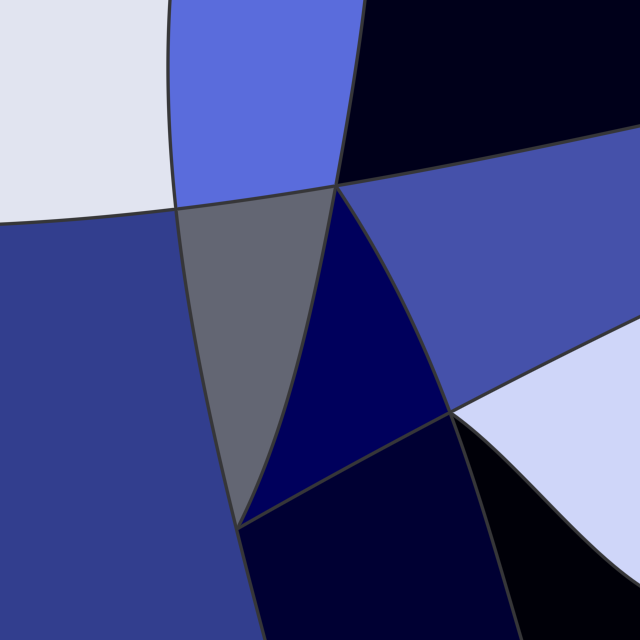
Give the GLSL for this background, as a Shadertoy shader.

```glsl
// Flat blue and grey panes separated by thin dark seams, like stained glass.
// Each seam is a polynomial curve; the signs of the distances to the seams
// choose the pane, and the smallest distance draws the seam itself.

#define SEAM_HALF_WIDTH 0.0026
#define SEAM_SOFTNESS   0.75
#define SEAM_COLOR      vec3(0.21, 0.21, 0.22)

const vec3 PEARL      = vec3(0.882, 0.894, 0.941);
const vec3 CORNFLOWER = vec3(0.353, 0.424, 0.863);
const vec3 MIDNIGHT   = vec3(0.000, 0.000, 0.100);
const vec3 COBALT     = vec3(0.196, 0.243, 0.557);
const vec3 SLATE      = vec3(0.390, 0.400, 0.450);
const vec3 NAVY       = vec3(0.000, 0.000, 0.360);
const vec3 IRIS       = vec3(0.270, 0.318, 0.667);
const vec3 ICE        = vec3(0.812, 0.840, 0.976);
const vec3 INK        = vec3(0.000, 0.000, 0.200);
const vec3 COAL       = vec3(0.000, 0.000, 0.030);

// Approximate signed distance to the curve
// across = start + k.x*s + k.y*s^2 + k.z*s^3 + k.w*s^4
float seam(float across, float s, float start, vec4 k)
{
    float value = start + s * (k.x + s * (k.y + s * (k.z + s * k.w)));
    float slope = k.x + s * (2.0 * k.y + s * (3.0 * k.z + s * 4.0 * k.w));
    return (across - value) / sqrt(1.0 + slope * slope);
}

void mainImage(out vec4 fragColor, in vec2 fragCoord)
{
    // Canvas units, with y measured downward from the top edge
    vec2 p = fragCoord / iResolution.xy;
    p.y = 1.0 - p.y;

    // Steep seams: positive to the right
    float left   = seam(p.x, p.y, 0.2656, vec4(-0.0605, 0.3022, -0.0932, 0.0));
    float middle = seam(p.x, p.y, 0.5703, vec4(-0.1179, -0.2046, 0.3342, -0.3240));
    float right  = seam(p.x, p.y - 0.2904, 0.5247, vec4(0.6709, -0.5747, 0.2901, 0.0));

    // Shallow seams: positive below
    float upper = seam(p.y, p.x, 0.3503, vec4(-0.0479, -0.1489, 0.0431, 0.0));
    float lower = seam(p.y, p.x - 0.3698, 0.8268, vec4(-0.5697, 0.0680, 0.0, 0.0));
    float fall  = seam(p.y, p.x - 0.7031, 0.6445, vec4(0.7000, 2.2370, -5.1260, 0.0));

    // Panes
    vec3 color;
    if (left < 0.0)        color = upper < 0.0 ? PEARL : COBALT;
    else if (upper < 0.0)  color = middle < 0.0 ? CORNFLOWER : MIDNIGHT;
    else if (middle < 0.0) color = SLATE;
    else if (right < 0.0)  color = lower < 0.0 ? NAVY : INK;
    else if (lower < 0.0)  color = IRIS;
    else                   color = fall < 0.0 ? ICE : COAL;

    // Seams, each kept to the side where it divides panes
    float nearest = min(abs(left), abs(upper));
    if (left > 0.0)  nearest = min(nearest, min(abs(middle), abs(lower)));
    if (upper > 0.0) nearest = min(nearest, abs(right));
    if (right > 0.0 && upper > 0.0) nearest = min(nearest, abs(fall));

    float soft = SEAM_SOFTNESS / min(iResolution.x, iResolution.y);
    float cover = 1.0 - smoothstep(SEAM_HALF_WIDTH - soft, SEAM_HALF_WIDTH + soft, nearest);
    fragColor = vec4(mix(color, SEAM_COLOR, cover), 1.0);
}
```
